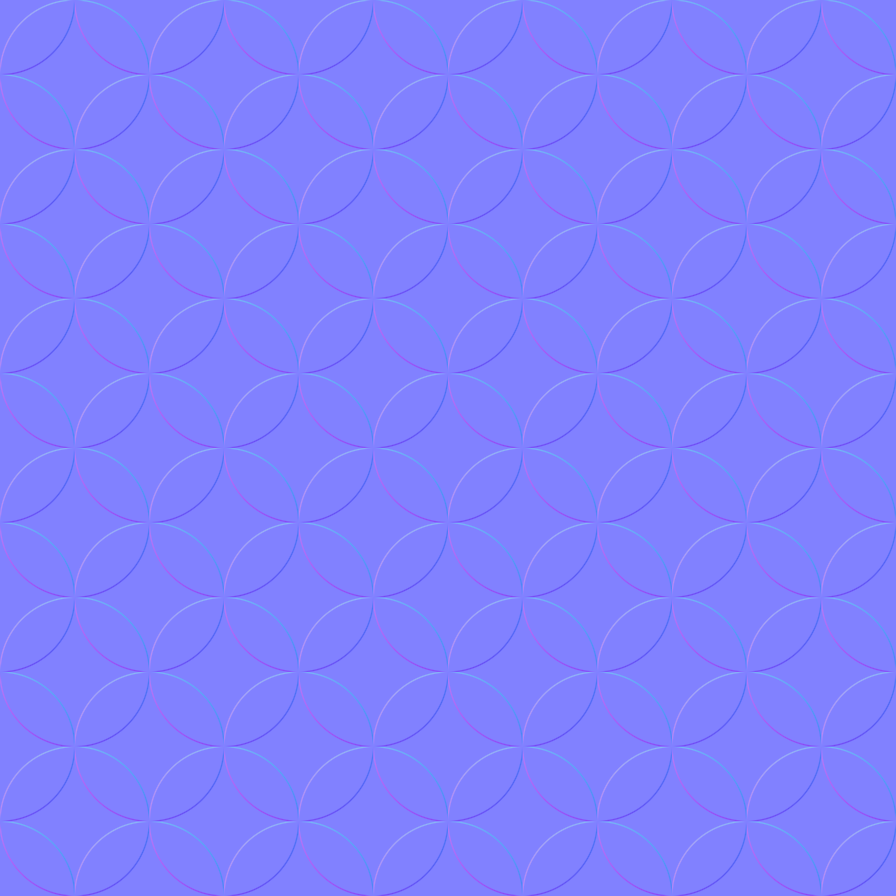
A three.js fragment shader for this texture map:

```glsl
// Tangent-space normal map of interlocking circles that overlap into petals.
// Two square lattices of discs, half a cell apart, each add a thin bevel along
// their rim; opposite bevels cancel where neighbouring rims touch.

#define REPEATS 6.0        // cells across and up
#define RADIUS 0.5         // disc radius, in cells
#define BEVEL_REACH 0.0014 // half width of the bevel, in canvas units
#define BEVEL_TILT 0.44    // sideways lean of the normal at the rim
#define FLAT_LEVEL 0.504   // encoded value of zero tilt

varying vec2 vUv;

// Lean of the surface caused by the rim of one disc; toCentre is in cells.
vec2 rimTilt(vec2 fromCentre) {
  float dist = length(fromCentre);
  vec2 outward = fromCentre / max(dist, 1e-4);
  float offset = abs(dist - RADIUS) / (BEVEL_REACH * REPEATS);
  return vec2(-outward.x, outward.y) * max(1.0 - offset, 0.0);
}

// Sum of the rims around a point for one square lattice of discs.
vec2 latticeTilt(vec2 p) {
  vec2 local = fract(p) - 0.5;
  vec2 tilt = vec2(0.0);
  for (int y = -1; y <= 1; y++) {
    for (int x = -1; x <= 1; x++) {
      tilt += rimTilt(local - vec2(float(x), float(y)));
    }
  }
  return tilt;
}

void main() {
  vec2 cell = vUv * REPEATS;

  // Discs on cell centres plus discs on cell corners
  vec2 tilt = BEVEL_TILT * (latticeTilt(cell) + latticeTilt(cell + 0.5));

  // Rebuild the unit normal and encode it as colour
  float up = sqrt(max(1.0 - dot(tilt, tilt), 0.0));
  gl_FragColor = vec4(FLAT_LEVEL + 0.5 * tilt, 0.5 + 0.5 * up, 1.0);
}
```
